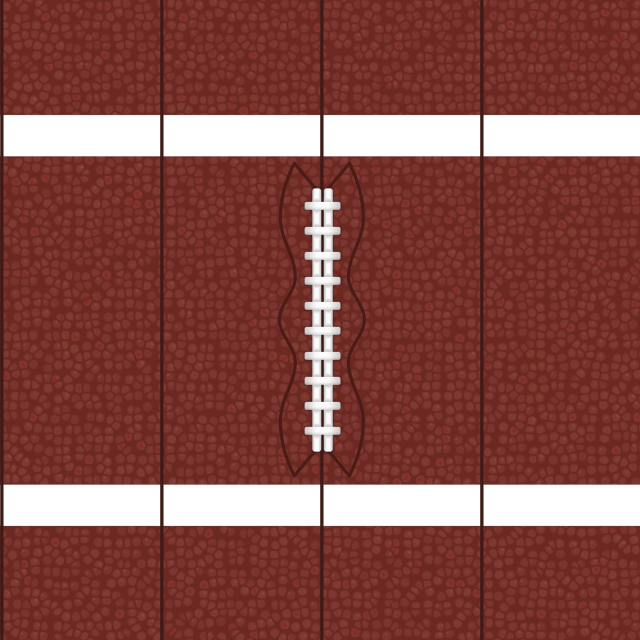
A WebGL 2 fragment shader for this texture:

```glsl
#version 300 es
precision highp float;
// Pebbled leather in four panels, crossed by two white bands, with stitched laces
// inside a wavy outline. Pebbles come from jittered cells; seams, bands, outline
// and laces are signed distances, layered from back to front.

uniform vec2 u_resolution;
out vec4 outColor;

const vec3 LEATHER_GAP = vec3(0.425, 0.160, 0.135);
const vec3 LEATHER_TOP = vec3(0.495, 0.225, 0.195);
const vec3 SPECK_RED   = vec3(0.530, 0.120, 0.120);
const vec3 SEAM_DARK   = vec3(0.250, 0.100, 0.085);
const vec3 OUTLINE     = vec3(0.295, 0.110, 0.090);
const vec3 LACE_LIGHT  = vec3(0.985);
const vec3 LACE_SHADE  = vec3(0.720, 0.710, 0.705);

const float PEBBLES = 62.0;
const float PANEL_WIDTH = 0.25;
const float SEAM_X = 0.0029;
const float SEAM_HALF = 0.0026;
const vec2  BAND_Y = vec2(0.2105, 0.7880);
const float BAND_HALF = 0.0323;
const vec2  OUTLINE_CENTER = vec2(0.5029, 0.5007);
const float OUTLINE_HALF = 0.0025;
const vec2  LACE_CENTER = vec2(0.5040, 0.5000);
const vec2  CORD_SIZE = vec2(0.0070, 0.2057);
const float CORD_OFFSET = 0.0090;
const vec2  BAR_SIZE = vec2(0.0280, 0.0062);
const float BAR_STEP = 0.03906;
const float BAR_MID = 0.5026;
const float PI = 3.14159;

vec2 hash2(vec2 p) {
    vec3 q = fract(p.xyx * vec3(0.1031, 0.1030, 0.0973));
    q += dot(q, q.yzx + 33.33);
    return fract((q.xx + q.yz) * q.zy);
}

float fill(float d, float soft) { return 1.0 - smoothstep(-soft, soft, d); }

float roundBox(vec2 p, vec2 size, float r) {
    vec2 q = abs(p) - size + r;
    return length(max(q, 0.0)) + min(max(q.x, q.y), 0.0) - r;
}

float segment(vec2 p, vec2 a, vec2 b) {
    vec2 ab = b - a;
    return length(p - a - ab * clamp(dot(p - a, ab) / dot(ab, ab), 0.0, 1.0));
}

// Nearest jittered pebble: domed top, small offset highlight, rare red specks.
vec3 leather(vec2 uv) {
    vec2 p = uv * PEBBLES, cell = floor(p), toPebble = vec2(0.0), id = cell;
    float nearest = 9.0, second = 9.0;
    for (int j = -1; j <= 1; j++)
    for (int i = -1; i <= 1; i++) {
        vec2 c = cell + vec2(i, j);
        vec2 v = p - c - 0.5 - 0.68 * (hash2(c) - 0.5);
        float d = length(v);
        if (d < nearest) { second = nearest; nearest = d; toPebble = v; id = c; }
        else second = min(second, d);
    }
    vec2 rnd = hash2(id + 71.0);
    float dome = smoothstep(0.02, 0.32, second - nearest) * (1.0 - smoothstep(0.32, 0.56, nearest));
    vec3 col = mix(LEATHER_GAP, LEATHER_TOP, dome * (0.65 + 0.4 * rnd.x));
    float glint = 1.0 - smoothstep(0.05, 0.22, length(toPebble - 0.35 * (rnd - 0.5)));
    col += 0.045 * glint * smoothstep(0.35, 1.0, rnd.y);
    float speck = step(0.95, rnd.x) * (1.0 - smoothstep(0.1, 0.4, nearest));
    return mix(col, SPECK_RED, 0.5 * speck);
}

// Half width of the outline (x) and its slope (y) at height h from the middle.
vec2 outlineWidth(float h) {
    const float waist = 0.0664, bulge = 0.1580, tip = 0.2441;
    if (h < waist) {
        float a = PI * h / waist;
        return vec2(0.0540 + 0.0124 * cos(a), -0.0124 * sin(a) * PI / waist);
    }
    if (h < bulge) {
        float a = PI * (h - waist) / (bulge - waist);
        return vec2(0.0532 - 0.0116 * cos(a), 0.0116 * sin(a) * PI / (bulge - waist));
    }
    float t = (h - bulge) / (tip - bulge);
    return vec2(0.0648 - 0.0218 * t * t, -0.0436 * t / (tip - bulge));
}

float outlineDistance(vec2 uv) {
    vec2 p = abs(uv - OUTLINE_CENTER), tip = vec2(0.0430, 0.2441);
    vec2 w = outlineWidth(min(p.y, tip.y));
    float side = p.y < tip.y ? abs(p.x - w.x) / sqrt(1.0 + w.y * w.y) : length(p - tip);
    return min(side, segment(p, tip, vec2(0.0, 0.1930)));
}

void main() {
    vec2 uv = gl_FragCoord.xy / u_resolution;
    float px = 0.75 / min(u_resolution.x, u_resolution.y);

    // Leather, white bands, outline and panel seams
    vec3 col = leather(uv);
    float band = min(abs(uv.y - BAND_Y.x), abs(uv.y - BAND_Y.y)) - BAND_HALF;
    col *= 1.0 - 0.15 * fill(abs(band) - 0.0008, 0.001);
    col = mix(col, vec3(1.0), fill(band, px));
    col = mix(col, OUTLINE, fill(outlineDistance(uv) - OUTLINE_HALF, px));
    float seam = abs(mod(uv.x - SEAM_X + 0.5 * PANEL_WIDTH, PANEL_WIDTH) - 0.5 * PANEL_WIDTH);
    col = mix(col, SEAM_DARK, fill(seam - SEAM_HALF, px));

    // Lace distances: mirrored cords and evenly repeated bars
    vec2 p = uv - LACE_CENTER;
    float cordX = abs(p.x) - CORD_OFFSET;
    float cord = roundBox(vec2(cordX, p.y), CORD_SIZE, 0.0045);
    float row = clamp(floor((uv.y - BAR_MID) / BAR_STEP), -5.0, 4.0) + 0.5;
    vec2 b = vec2(p.x, uv.y - BAR_MID - row * BAR_STEP);
    float bar = roundBox(b, BAR_SIZE, 0.0032);

    // Soft shadow, shaded cords, then bars on top
    col *= 1.0 - 0.30 * fill(min(cord, bar) - 0.001, 0.004);
    float cordShade = 0.75 * smoothstep(0.25, 1.0, abs(cordX) / CORD_SIZE.x);
    cordShade = max(cordShade, 0.75 * (1.0 - smoothstep(0.0, 0.0075, bar)));
    col = mix(col, mix(LACE_LIGHT, LACE_SHADE, cordShade), fill(cord, px));
    float barShade = 0.65 * smoothstep(0.25, 1.0, abs(b.x) / BAR_SIZE.x);
    barShade += 0.40 * smoothstep(0.1, 1.0, -b.y / BAR_SIZE.y);
    col = mix(col, mix(LACE_LIGHT, LACE_SHADE, min(barShade, 1.0)), fill(bar, px));

    outColor = vec4(col, 1.0);
}
```
